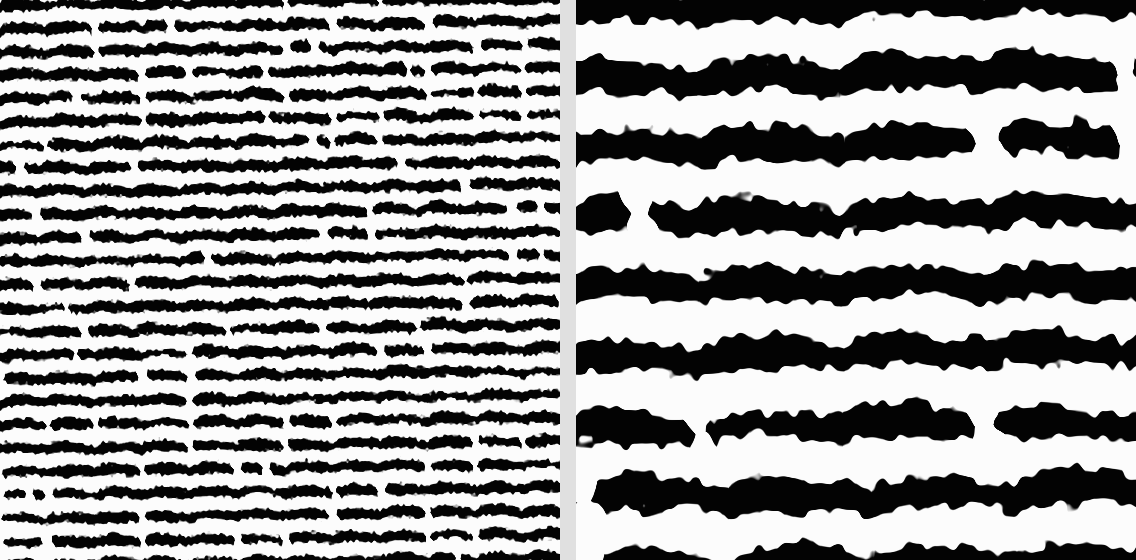
Left: the whole. Right: its middle third, enlarged.
Give the GLSL for this pattern, as a Shadertoy shader.

```glsl
float hash(vec2 p) {
    return fract(sin(dot(p, vec2(127.1, 311.7))) * 43758.5453);
}

float noise(vec2 p) {
    vec2 i = floor(p), f = fract(p);
    f = f * f * (3.0 - 2.0 * f);
    return mix(mix(hash(i), hash(i + vec2(1, 0)), f.x),
               mix(hash(i + vec2(0, 1)), hash(i + vec2(1, 1)), f.x), f.y);
}

// Largest half thickness allowed beside a gap that opens with the given chance
float gapLimit(float offset, vec2 id, float chance) {
    float width = 0.035 + 0.05 * hash(id + 7.3);
    return hash(id) < chance ? 4.0 * (abs(offset) - width) : 1.0;
}

void mainImage(out vec4 fragColor, in vec2 fragCoord) {
    vec2 uv = fragCoord / iResolution.xy;

    // 24 rows, climbing gently to the right
    float y = uv.y * 24.0 - 0.76 - 0.35 * uv.x;
    float row = floor(y + 0.5);
    y -= row;

    // Stitches along the row; the middle rows are shifted sideways
    float shift = 0.22 * (1.0 - smoothstep(0.13, 0.2, abs(row / 24.0 - 0.52)));
    float along = uv.x * 11.76 + shift + 0.02 * sin(row * 2.3);
    float stitch = floor(along);
    float t = along - stitch;

    // Each stitch rises fast, falls slowly and swells in the middle
    float arch = sin(3.14159 * pow(t, 0.72));
    float centre = 0.13 * (arch - 0.62)
                 + 0.1 * (noise(vec2(along * 1.7, row * 5.0)) - 0.5);
    float weak = step(hash(vec2(stitch, row + 40.0)), 0.14);
    float halfWidth = 0.185 + arch * (0.05 - 0.07 * weak
                    + 0.04 * (hash(vec2(stitch, row + 80.0)) - 0.5));

    // Gaps at the joints, and a few inside the stitches
    float slanted = along + 0.12 * (y - centre);
    float joint = floor(slanted + 0.5);
    halfWidth = min(halfWidth, gapLimit(slanted - joint, vec2(joint, row), 0.29));
    float inner = floor(slanted - 0.1);
    halfWidth = min(halfWidth, gapLimit(slanted - inner - 0.6, vec2(inner, row + 120.0), 0.06));

    // Ragged edges
    float ragged = 0.17 * (noise(uv * vec2(190, 150)) - 0.5)
                 + 0.11 * (noise(uv * 75.0 + 31.0) - 0.5);
    float d = abs(y - centre) - halfWidth + ragged;

    float edge = 24.0 / iResolution.y;
    fragColor = vec4(vec3(mix(0.01, 0.99, smoothstep(-edge, edge, d))), 1.0);
}
```
